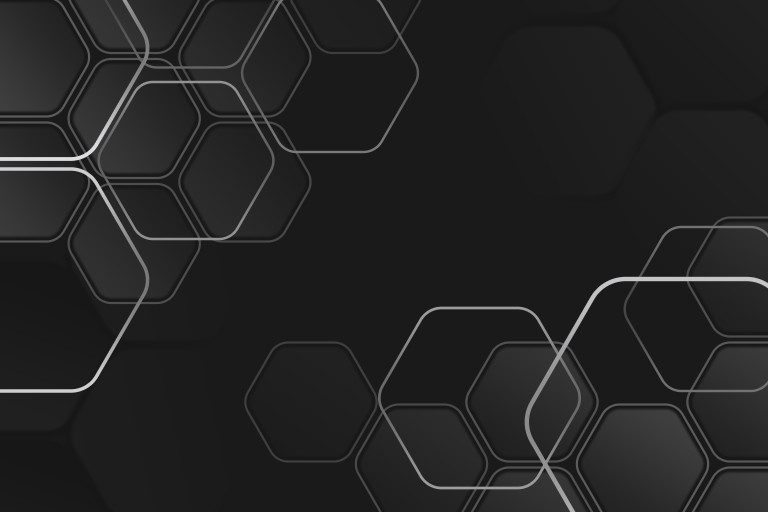
Give the GLSL for this background, as a Shadertoy shader.

```glsl
// Dark background of overlapping rounded hexagons with thin metallic outlines.

const vec2 DESIGN = vec2(768.0, 512.0);      // design grid, y runs downwards
const vec2 SMALL_STEP = vec2(110.7, 125.0);  // spacing of the small tiles
const vec3 BASE = vec3(0.102);
const vec3 GAP = vec3(0.088);
const vec3 METAL = vec3(0.99, 0.985, 1.0);

// Signed distance to a flat-topped hexagon with rounded corners.
float roundedHex(vec2 p, float apothem, float radius) {
    const vec3 k = vec3(-0.8660254, 0.5, 0.5773503);
    float inner = apothem - radius;
    p = abs(p);
    p -= 2.0 * min(dot(k.xy, p), 0.0) * k.xy;
    p -= vec2(clamp(p.x, -k.z * inner, k.z * inner), inner);
    return length(p) * sign(p.y) - radius;
}

// Antialiased coverage of a line of the given width.
float stroke(float d, float width, float pixel) {
    return clamp((0.5 * width - abs(d)) / pixel + 0.5, 0.0, 1.0);
}

// Large faint plate, lit towards one direction and fading to the base.
vec3 plate(vec3 color, vec2 q, vec2 lightDir, float low, float high) {
    float d = roundedHex(q, 85.0, 32.0);
    float light = smoothstep(-90.0, 90.0, dot(q, lightDir));
    color = mix(color, GAP, 0.8 * smoothstep(10.0, 3.0, d) * light);
    return mix(color, vec3(mix(low, high, light)), smoothstep(2.0, -3.0, d));
}

// Small tile: thin rim, dark groove and a softly lit inset face.
vec3 tile(vec3 color, vec2 q, vec2 lightDir, float strength, float pixel) {
    float d = roundedHex(q, 59.5, 20.0);
    float light = smoothstep(-65.0, 65.0, dot(q, lightDir));
    float face = 0.105 + strength * mix(0.025, 0.15, light);
    color = mix(color, vec3(0.093), smoothstep(3.0, -1.0, d));
    color = mix(color, face * vec3(1.0, 1.0, 1.01), smoothstep(-2.5, -7.0, d));
    float rim = 0.22 + 0.14 * strength;
    return mix(color, vec3(rim), stroke(d, 2.2, pixel));
}

// Metallic outline, brightest along its flat top and bottom edges.
vec3 ring(vec3 color, vec2 q, float apothem, float width, vec2 shade, float pixel) {
    float d = roundedHex(q, apothem, 0.27 * apothem);
    float sheen = smoothstep(0.1, 1.0, abs(q.y) / apothem);
    float level = mix(shade.x, shade.y, sheen);
    return mix(color, level * METAL, stroke(d, width, pixel));
}

// Column of tiles that share one x position.
vec3 tileColumn(vec3 color, vec2 p, vec2 first, int count, vec2 lightDir,
                vec2 glowCenter, float reach, float pixel) {
    for (int row = 0; row < count; row++) {
        vec2 center = first + vec2(0.0, float(row) * SMALL_STEP.y);
        float strength = clamp(1.15 - length(center - glowCenter) / reach, 0.15, 1.0);
        color = tile(color, p - center, lightDir, strength, pixel);
    }
    return color;
}

void mainImage(out vec4 fragColor, in vec2 fragCoord) {
    vec2 uv = fragCoord / iResolution.xy;
    vec2 p = vec2(uv.x, 1.0 - uv.y) * DESIGN;
    float pixel = DESIGN.y / iResolution.y;
    vec3 color = BASE;

    // Faint plates in the lower left and upper right corners
    for (int i = 0; i < 2; i++) {
        float down = 178.0 * float(i);
        color = plate(color, p - vec2(15.0, 346.0 + down), vec2(-0.3, 0.9), 0.088, 0.128);
        color = plate(color, p - vec2(164.0, 256.0 + down), vec2(-0.9, 0.2), 0.102, 0.116);
        color = plate(color, p - vec2(563.0, -72.0 + 183.0 * float(i)), vec2(0.8, -0.4), 0.102, 0.126);
        color = plate(color, p - vec2(710.0, 17.0 + down), vec2(0.6, -0.6), 0.103, 0.132);
    }

    // Upper left cluster: odd columns sit half a step higher
    int leftCount[4] = int[](2, 3, 2, 1);
    for (int i = 0; i < 4; i++) {
        vec2 first = vec2(23.5 + SMALL_STEP.x * float(i), i % 2 == 0 ? 57.0 : -6.5);
        color = tileColumn(color, p, first, leftCount[i], vec2(-0.7, 0.55),
                           vec2(10.0, 90.0), 360.0, pixel);
    }

    // Lower right cluster
    int rightCount[5] = int[](1, 1, 2, 1, 3);
    for (int i = 0; i < 5; i++) {
        float top = i == 4 ? 277.0 : (i % 2 == 0 ? 402.0 : 464.0);
        vec2 first = vec2(311.0 + 110.5 * float(i), top);
        color = tileColumn(color, p, first, rightCount[i], vec2(0.45, -0.65),
                           vec2(690.0, 480.0), 400.0, pixel);
    }

    // Medium outlines
    color = ring(color, p - vec2(190.0, -11.0), 78.5, 2.4, vec2(0.28, 0.40), pixel);
    color = ring(color, p - vec2(330.0, 73.0), 79.0, 2.4, vec2(0.36, 0.48), pixel);
    color = ring(color, p - vec2(186.0, 160.5), 78.5, 2.5, vec2(0.38, 0.58), pixel);
    color = ring(color, p - vec2(716.0, 309.0), 82.0, 2.4, vec2(0.28, 0.45), pixel);
    color = ring(color, p - vec2(479.5, 398.0), 90.0, 2.7, vec2(0.42, 0.62), pixel);

    // Large bright outlines
    color = ring(color, p - vec2(24.0, 48.0), 111.0, 3.8, vec2(0.50, 0.88), pixel);
    color = ring(color, p - vec2(24.0, 280.0), 111.0, 3.5, vec2(0.48, 0.82), pixel);
    color = ring(color, p - vec2(686.0, 422.0), 143.0, 4.4, vec2(0.55, 0.78), pixel);

    fragColor = vec4(color, 1.0);
}
```
